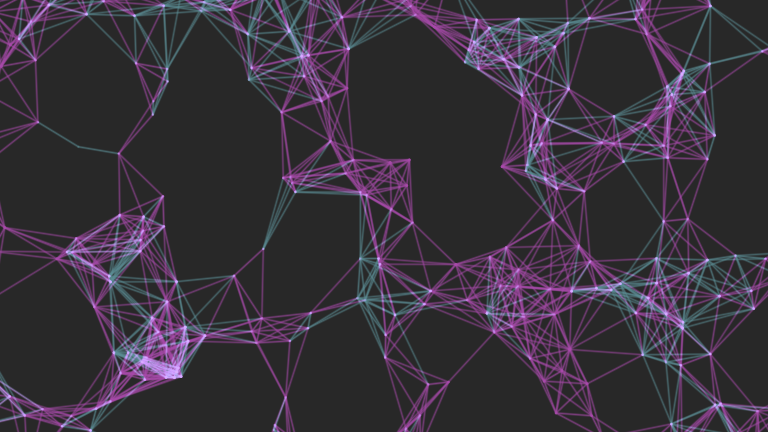
Reproduce this pattern procedurally as a WebGL 2 fragment shader.

```glsl
#version 300 es
precision highp float;

uniform vec2 u_resolution;
out vec4 fragColor;

// Lengths are fractions of the canvas height
#define REACH 0.18
#define SLOTS 7
#define KEEP 0.78
#define HALF_WIDTH 0.0018
#define SOFTNESS 0.0026
#define VOID_SPACING 0.32
#define VOID_RADIUS 0.1
#define CYAN_SHARE 0.25
#define LINE_STRENGTH 0.78
#define LENGTH_FADE 0.22
#define SEED 41.0

const vec3 BACKGROUND = vec3(0.157);
const vec3 MAGENTA_GLOW = vec3(0.50, 0.13, 0.51);
const vec3 CYAN_GLOW = vec3(0.20, 0.40, 0.43);
const int MAX_NODES = 9 * SLOTS;

vec3 hash3(vec3 p) {
    p = fract(p * vec3(0.1031, 0.1030, 0.0973));
    p += dot(p, p.yxz + 33.33);
    return fract((p.xxy + p.yxx) * p.zyx);
}

// True inside one of the scattered empty discs
bool insideVoid(vec2 point) {
    vec2 home = floor(point / VOID_SPACING);
    for (int y = -1; y <= 1; y++) {
        for (int x = -1; x <= 1; x++) {
            vec2 cell = home + vec2(x, y);
            vec3 rnd = hash3(vec3(cell + 50.0, SEED + 90.0));
            vec2 centre = (cell + 0.2 + 0.6 * rnd.xy) * VOID_SPACING;
            float radius = VOID_RADIUS * mix(0.7, 1.1, rnd.z);
            if (distance(point, centre) < radius) return true;
        }
    }
    return false;
}

float segmentDistance(vec2 p, vec2 a, vec2 b) {
    vec2 ab = b - a;
    float t = clamp(dot(p - a, ab) / max(dot(ab, ab), 1e-8), 0.0, 1.0);
    return length(p - a - ab * t);
}

void main() {
    vec2 uv = gl_FragCoord.xy / u_resolution.y;
    float blur = max(SOFTNESS, 0.75 / u_resolution.y);

    // Gather the nodes near this pixel: position and ink choice
    vec3 nodes[MAX_NODES];
    int count = 0;
    vec2 home = floor(uv / REACH);
    for (int y = -1; y <= 1; y++) {
        for (int x = -1; x <= 1; x++) {
            vec2 cell = home + vec2(x, y);
            for (int slot = 0; slot < SLOTS; slot++) {
                vec3 rnd = hash3(vec3(cell + 20.0, SEED + float(slot) * 3.7));
                vec2 point = (cell + rnd.xy) * REACH;
                if (rnd.z > KEEP || insideVoid(point)) continue;
                nodes[count++] = vec3(point, rnd.z / KEEP);
            }
        }
    }

    // Link every pair within reach; the left node picks the ink
    float magentaGap = 1.0;
    float cyanGap = 1.0;
    for (int i = 0; i < count; i++) {
        for (int j = i + 1; j < count; j++) {
            vec3 a = nodes[i];
            vec3 b = nodes[j];
            float span = distance(a.xy, b.xy);
            if (span > REACH) continue;
            float d = segmentDistance(uv, a.xy, b.xy);
            float cover = 1.0 - smoothstep(HALF_WIDTH - blur, HALF_WIDTH + blur, d);
            cover *= LINE_STRENGTH - LENGTH_FADE * span / REACH;
            float ink = a.x < b.x ? a.z : b.z;
            if (ink < CYAN_SHARE) cyanGap *= 1.0 - cover;
            else magentaGap *= 1.0 - cover;
        }
    }

    // Overlapping inks add up to lavender
    vec3 color = BACKGROUND
        + MAGENTA_GLOW * (1.0 - magentaGap)
        + CYAN_GLOW * (1.0 - cyanGap);
    fragColor = vec4(color, 1.0);
}
```
